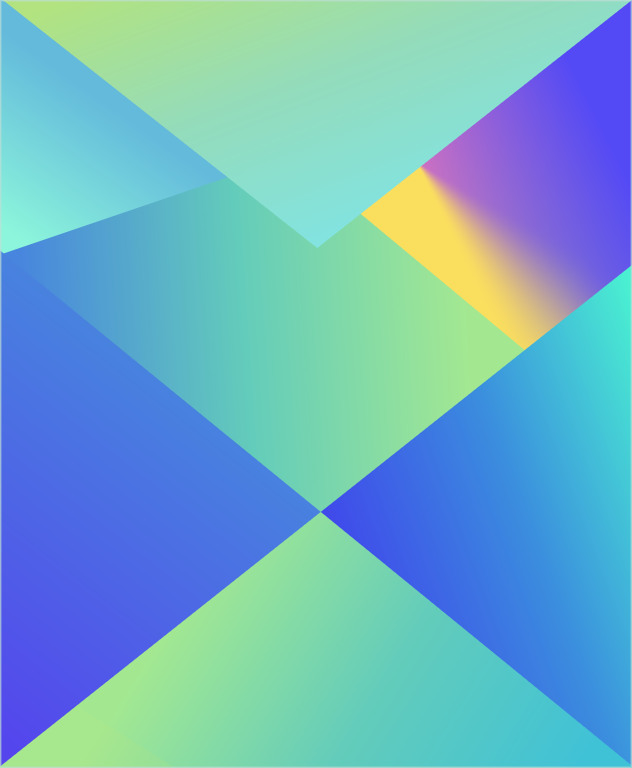
A Shadertoy shader for this background:

```glsl
// Folded-paper backdrop: two crossing diagonals split the canvas into four
// facets, overlaid by a large V at the top, a pale left flap and a bright band.
// Each facet is a linear gradient, cut out by antialiased half-planes.

// Fold lines as (x0, y0, x1, y1) in canvas fractions, left to right
const vec4 FALLING   = vec4(0.000, 0.674, 1.000, 0.003);
const vec4 RISING    = vec4(0.000, 0.002, 1.000, 0.655);
const vec4 V_LEFT    = vec4(0.000, 1.003, 0.502, 0.677);
const vec4 V_RIGHT   = vec4(0.502, 0.677, 1.000, 1.000);
const vec4 FLAP_EDGE = vec4(0.013, 0.672, 0.352, 0.767);
const vec4 BAND_EDGE = vec4(0.573, 0.720, 0.826, 0.547);
const vec4 BAND_FOLD = vec4(0.666, 0.783, 0.870, 0.600);
const vec4 CORNER    = vec4(0.127, 0.078, 0.277, 0.000);

// Palette
const vec3 LIME   = vec3(0.70, 0.89, 0.50);
const vec3 LEAF   = vec3(0.64, 0.91, 0.57);
const vec3 SAGE   = vec3(0.58, 0.86, 0.73);
const vec3 ICE    = vec3(0.51, 0.89, 0.88);
const vec3 MINT   = vec3(0.55, 0.96, 0.86);
const vec3 SKY    = vec3(0.39, 0.73, 0.86);
const vec3 SEA    = vec3(0.39, 0.80, 0.73);
const vec3 LAGOON = vec3(0.25, 0.76, 0.84);
const vec3 AQUA   = vec3(0.29, 0.94, 0.82);
const vec3 AZURE  = vec3(0.23, 0.55, 0.87);
const vec3 STEEL  = vec3(0.28, 0.52, 0.87);
const vec3 INDIGO = vec3(0.33, 0.27, 0.93);
const vec3 COBALT = vec3(0.25, 0.29, 0.92);
const vec3 VIOLET = vec3(0.33, 0.29, 0.96);
const vec3 PINK   = vec3(0.80, 0.44, 0.76);
const vec3 DUSK   = vec3(0.60, 0.50, 0.76);
const vec3 YELLOW = vec3(0.98, 0.87, 0.37);
const vec3 FRAME  = vec3(0.75, 0.87, 0.84);

const float FRAME_WIDTH  = 0.0018;
const float SOFT_START   = 0.003;  // band fold blur at its upper end
const float SOFT_END     = 0.085;  // and at its lower end
const float CORNER_LIGHT = 0.22;

// Signed distance to a line in canvas heights, positive above it
float lineDistance(vec2 uv, vec4 line) {
    vec2 aspect = vec2(iResolution.x / iResolution.y, 1.0);
    vec2 along = (line.zw - line.xy) * aspect;
    vec2 offset = (uv - line.xy) * aspect;
    return (along.x * offset.y - along.y * offset.x) / length(along);
}

// Antialiased coverage of the side where the distance is positive
float cover(float dist) {
    return clamp(dist * iResolution.y + 0.5, 0.0, 1.0);
}

float above(vec2 uv, vec4 line) {
    return cover(lineDistance(uv, line));
}

// Position of uv along the segment from start to end, 0 to 1
float ramp(vec2 uv, vec2 start, vec2 end) {
    vec2 axis = end - start;
    return clamp(dot(uv - start, axis) / dot(axis, axis), 0.0, 1.0);
}

vec3 blend3(vec3 a, vec3 b, vec3 c, float t) {
    return t < 0.5 ? mix(a, b, t * 2.0) : mix(b, c, t * 2.0 - 1.0);
}

// Yellow strip whose fold into violet blurs along its length
vec3 bandColor(vec2 uv) {
    float along = ramp(uv, BAND_FOLD.xy, BAND_FOLD.zw);
    float softness = mix(SOFT_START, SOFT_END, along);
    vec3 rose = mix(PINK, DUSK, along);
    float toViolet = ramp(uv, vec2(0.70, 0.73), vec2(0.93, 0.87));
    vec3 purple = mix(rose, VIOLET, toViolet);
    float fold = smoothstep(-softness, softness, lineDistance(uv, BAND_FOLD));
    return mix(YELLOW, purple, fold);
}

void mainImage(out vec4 fragColor, in vec2 fragCoord) {
    vec2 uv = fragCoord / iResolution.xy;

    // Facets around the crossing
    vec3 upper = blend3(STEEL, SEA, LEAF, ramp(uv, vec2(0.03, 0.62), vec2(0.73, 0.68)));
    vec3 left = mix(INDIGO, STEEL, ramp(uv, vec2(0.0, 0.03), vec2(0.30, 0.50)));
    vec3 right = blend3(COBALT, AZURE, AQUA, ramp(uv, vec2(0.52, 0.33), vec2(1.027, 0.558)));
    vec3 lower = blend3(LEAF, SEA, LAGOON, ramp(uv, vec2(0.40, 0.36), vec2(0.90, -0.02)));
    lower = mix(LIME, lower, 1.0 - CORNER_LIGHT * (1.0 - above(uv, CORNER)));

    // Flap and band lie on the upper facet
    vec3 flap = mix(SKY, MINT, ramp(uv, vec2(0.14, 0.88), vec2(0.03, 0.69)));
    upper = mix(upper, flap, above(uv, FLAP_EDGE));
    upper = mix(upper, bandColor(uv), above(uv, BAND_EDGE));

    // Join the four facets along the diagonals
    float overFalling = above(uv, FALLING);
    vec3 color = mix(mix(lower, right, overFalling),
                     mix(left, upper, overFalling), above(uv, RISING));

    // Large V on top
    vec3 top = blend3(LIME, SAGE, ICE, ramp(uv, vec2(0.10, 1.0), vec2(0.226, 0.595)));
    float vShape = min(lineDistance(uv, V_LEFT), lineDistance(uv, V_RIGHT));
    color = mix(color, top, cover(vShape));

    // Thin pale frame
    vec2 inset = min(uv, 1.0 - uv) * iResolution.xy / iResolution.y;
    color = mix(color, FRAME, 0.7 * cover(FRAME_WIDTH - min(inset.x, inset.y)));

    fragColor = vec4(color, 1.0);
}
```
